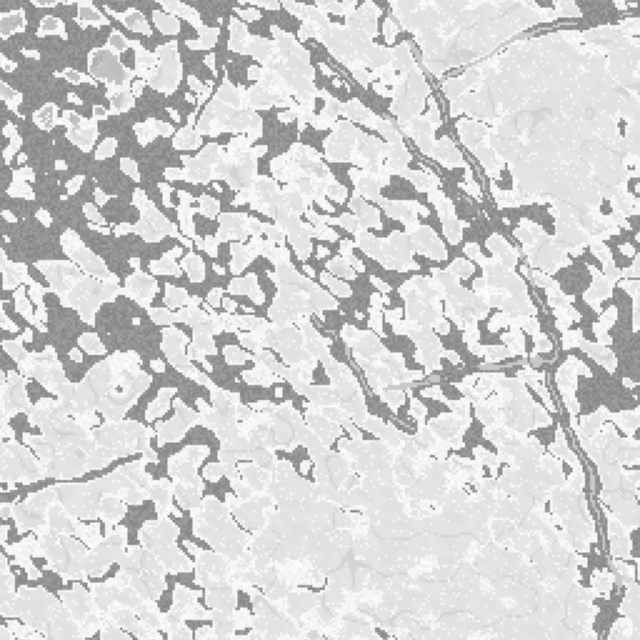
A Shadertoy shader for this texture map:

```glsl
// Pale grey weathered ground with broken dark cracks, white rims and a coarse softened grain.

const float CELLS = 256.0;       // grain cells across the canvas
const float RIM_WIDTH = 0.0050;  // bright rim around dark marks

float hash(vec2 p) {
    vec3 q = fract(vec3(p.xyx) * 0.1031);
    q += dot(q, q.yzx + 33.33);
    return fract((q.x + q.y) * q.z);
}

float noise(vec2 p) {
    vec2 i = floor(p), f = fract(p);
    f = f * f * (3.0 - 2.0 * f);
    return mix(mix(hash(i), hash(i + vec2(1, 0)), f.x),
               mix(hash(i + vec2(0, 1)), hash(i + vec2(1, 1)), f.x), f.y);
}

float fbm(vec2 p) {
    return 0.65 * noise(p) + 0.35 * noise(p * 2.1 + 17.0);
}

// Coordinates along and across the falling diagonal
vec2 diagonal(vec2 p) {
    return vec2(dot(p, vec2(0.77, -0.64)), dot(p, vec2(0.64, 0.77)));
}

float falloff(vec2 p, vec2 centre, float radius) {
    vec2 d = (p - centre) / radius;
    return exp(-dot(d, d));
}

float segment(vec2 p, vec2 a, vec2 b) {
    vec2 ab = b - a;
    return length(p - a - ab * clamp(dot(p - a, ab) / dot(ab, ab), 0.0, 1.0));
}

// Distance to the branching main cracks
float veinDistance(vec2 p) {
    vec4 veins[11] = vec4[11](
        vec4(0.60, 1.00, 0.685, 0.86), vec4(0.685, 0.86, 0.785, 0.66),
        vec4(0.785, 0.66, 0.865, 0.44), vec4(0.865, 0.44, 0.91, 0.27),
        vec4(0.91, 0.27, 0.965, 0.10), vec4(0.965, 0.10, 0.935, 0.0),
        vec4(0.685, 0.865, 0.80, 0.94), vec4(0.80, 0.94, 1.0, 0.985),
        vec4(0.475, 0.93, 0.76, 0.65), vec4(0.865, 0.435, 0.61, 0.40),
        vec4(0.49, 0.50, 0.64, 0.33));
    float d = 1.0;
    for (int i = 0; i < 11; i++) d = min(d, segment(p, veins[i].xy, veins[i].zw));
    return d;
}

// How crowded the small marks are
float markDensity(vec2 p) {
    float density = 0.46 + 0.5 * (noise(p * 7.0 + 3.0) - 0.5)
                  + 0.9 * (noise(p * 34.0 + 9.0) - 0.5);
    density += 0.34 * falloff(p, vec2(0.12, 0.82), 0.25);
    density += 0.18 * falloff(p, vec2(0.50, 0.45), 0.18);
    density += 0.40 * falloff(p, vec2(0.97, 0.39), 0.05);
    density -= 0.60 * falloff(p, vec2(0.88, 0.82), 0.16);
    density -= 0.60 * falloff(p, vec2(0.68, 0.14), 0.24);
    density -= 0.25 * falloff(p, vec2(0.12, 0.10), 0.22);
    return density;
}

// Edge of the small broken marks, negative inside
float scrapEdge(vec2 p) {
    float ridge = abs(fbm(diagonal(p) * vec2(22.0, 33.0) + 40.0) - 0.5) / 24.0;
    return ridge - 0.012 * (markDensity(p) - 0.30);
}

// Quiet ground: soft ripples, faint hairlines and specks
float groundTone(vec2 p, float grain) {
    float tone = 0.89 + 0.035 * (noise(diagonal(p) * vec2(60.0, 130.0)) - 0.5);
    float hairline = abs(fbm(p * 15.0 + 70.0) - 0.5);
    tone -= 0.06 * (1.0 - smoothstep(0.006, 0.024, hairline));
    float patchAmount = falloff(p, vec2(0.10, 0.96), 0.17) * (0.5 + noise(p * 18.0));
    tone -= 0.14 * smoothstep(0.45, 0.60, patchAmount);
    return tone + 0.07 * step(0.93, grain);
}

// Grey value of one grain cell
float cellTone(vec2 cell) {
    vec2 p = (cell + 0.5) / CELLS;
    float grain = hash(cell + 5.0);
    vec2 wobble = vec2(noise(p * 15.0), noise(p * 15.0 + 50.0)) - 0.5;
    vec2 fine = vec2(noise(p * 50.0 + 20.0), noise(p * 50.0 + 80.0)) - 0.5;
    vec2 bent = p + 0.025 * wobble + 0.008 * fine;

    float gap = 0.016 * max(noise(p * 30.0 + 31.0) - 0.55, 0.0);
    float vein = veinDistance(bent);
    float clot = min(segment(bent, vec2(0.37, 1.0), vec2(0.31, 0.80)),
                     segment(bent, vec2(0.0, 0.22), vec2(0.22, 0.28)));
    float edge = min(abs(vein - 0.0055) - 0.0035, clot - 0.007) + gap;
    edge = min(edge, scrapEdge(p + 0.006 * fine));

    float dark = mix(0.52, 0.63, grain);
    float rim = mix(0.93, 0.99, grain);
    float tone = groundTone(p, grain);
    if (edge < RIM_WIDTH * (0.55 + 0.6 * hash(cell + 91.0))) tone = rim;
    if (vein < 0.0045) tone = 0.79;
    return edge < 0.0 ? dark : tone;
}

void mainImage(out vec4 fragColor, in vec2 fragCoord) {
    // Blend neighbouring cells for softened square grains
    vec2 grid = fragCoord / iResolution.xy * CELLS - 0.5;
    vec2 cell = floor(grid);
    vec2 f = smoothstep(0.05, 0.95, fract(grid));
    float low = mix(cellTone(cell), cellTone(cell + vec2(1, 0)), f.x);
    float high = mix(cellTone(cell + vec2(0, 1)), cellTone(cell + vec2(1, 1)), f.x);
    fragColor = vec4(vec3(mix(low, high, f.y)), 1.0);
}
```
